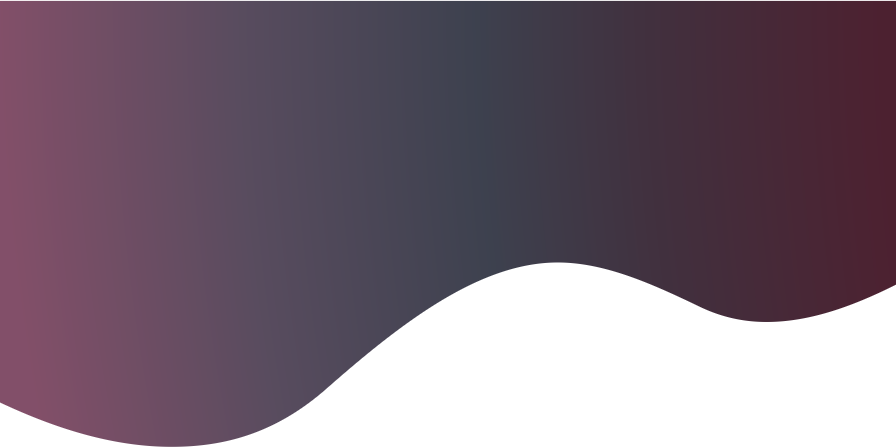
Give the GLSL for this background, as a WebGL 1 fragment shader.

```glsl
precision highp float;

uniform vec2 u_resolution;

#define ROSE vec3(0.51, 0.31, 0.41)
#define MAUVE vec3(0.345, 0.297, 0.37)
#define SLATE vec3(0.24, 0.255, 0.308)
#define PLUM vec3(0.255, 0.19, 0.245)
#define MAROON vec3(0.30, 0.13, 0.19)
#define PAPER vec3(1.0)
#define BEND 0.05
#define TOP_GAP 0.002

// Position of v between a and b, clamped to 0..1
float ramp(float a, float b, float v) {
  return clamp((v - a) / (b - a), 0.0, 1.0);
}

// Cubic Hermite span; each knot holds x, height and slope
float span(float x, vec3 a, vec3 b) {
  float w = b.x - a.x;
  float t = (x - a.x) / w;
  float s = 1.0 - t;
  return s * s * ((1.0 + 2.0 * t) * a.y + t * w * a.z)
       + t * t * ((1.0 + 2.0 * s) * b.y - s * w * b.z);
}

// Height of the lower edge across the canvas
float waveHeight(float x) {
  vec3 start = vec3(0.0, 0.1016, -0.94);
  vec3 trough = vec3(0.1914, 0.0026, 0.0);
  vec3 rise = vec3(0.3646, 0.1328, 1.76);
  vec3 crest = vec3(0.6224, 0.4141, 0.0);
  vec3 fall = vec3(0.7812, 0.3151, -0.96);
  vec3 dip = vec3(0.8555, 0.2813, 0.0);
  vec3 end = vec3(1.0, 0.3646, 1.0);
  if (x < trough.x) return span(x, start, trough);
  if (x < rise.x) return span(x, trough, rise);
  if (x < crest.x) return span(x, rise, crest);
  if (x < fall.x) return span(x, crest, fall);
  if (x < dip.x) return span(x, fall, dip);
  return span(x, dip, end);
}

// Horizontal gradient whose bands lean right toward the bottom
vec3 gradient(vec2 uv) {
  float depth = 1.0 - uv.y;
  float x = uv.x - BEND * depth * depth;
  vec3 color = mix(ROSE, MAUVE, ramp(0.0, 0.27, x));
  color = mix(color, SLATE, ramp(0.27, 0.53, x));
  color = mix(color, PLUM, ramp(0.53, 0.72, x));
  return mix(color, MAROON, ramp(0.72, 0.98, x));
}

void main() {
  vec2 uv = gl_FragCoord.xy / u_resolution;
  vec2 pixel = 1.0 / u_resolution;

  // Wave edge, smoothed across its local slope
  float height = waveHeight(uv.x);
  float stepUp = (waveHeight(uv.x + pixel.x) - height) / pixel.y;
  float edge = (uv.y - height) / (pixel.y * sqrt(1.0 + stepUp * stepUp));
  float cover = clamp(edge + 0.5, 0.0, 1.0);

  // Thin light strip along the top
  cover *= clamp((1.0 - TOP_GAP - uv.y) / pixel.y + 0.5, 0.0, 1.0);

  gl_FragColor = vec4(mix(PAPER, gradient(uv), cover), 1.0);
}
```
